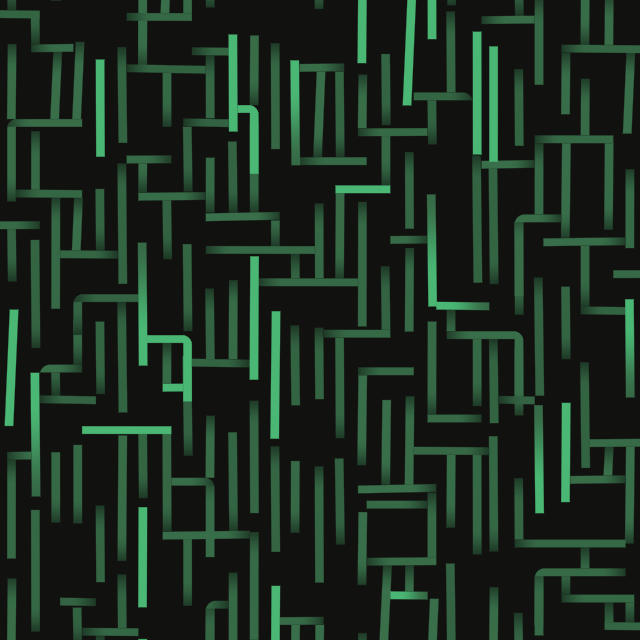
Give the GLSL for this pattern, as a Shadertoy shader.

```glsl
// Woven green bars on near-black: upright and level strokes that stop where they meet.
// Bright uprights take precedence, level bars end against them, and the remaining
// uprights end against the level bars. Some level bars bend down in a rounded hook.
#define COLS 29.0
#define ROWS 22.0
#define UPRIGHT_PERIOD 0.21
#define LEVEL_PERIOD 8.0
#define UPRIGHT_HALF 0.0068
#define LEVEL_HALF 0.0061
#define BRIGHT_SHARE 0.15
#define LEVEL_SHARE 0.78
#define HOOK_SHARE 0.24
#define CORNER_RADIUS 0.016
#define FADE_LENGTH 0.04
#define SOFTNESS 0.0019

const vec3 GROUND = vec3(0.068, 0.068, 0.06);
const vec3 SHADE  = vec3(0.09, 0.17, 0.115);
const vec3 GREEN  = vec3(0.212, 0.415, 0.275);
const vec3 BRIGHT = vec3(0.29, 0.72, 0.455);

// lo..hi: extent along the bar; axis: its position across; tone: 0 none, 1 green, 2 bright;
// hook: -1 left, 1 right, 0 straight
struct Bar { float lo, hi, axis, tone, hook, seed; };

float hash(vec2 p) {
    vec3 q = fract(p.xyx * 0.1031);
    q += dot(q, q.yzx + 33.33);
    return fract((q.x + q.y) * q.z);
}

float columnX(float c) {
    return (c + 0.5 + 0.3 * (hash(vec2(c, 7.0)) - 0.5)) / COLS;
}

// Upright stroke of column c around height y, before any trimming
Bar freeUpright(float c, float y) {
    float shift = hash(vec2(c, 19.0));
    float k = floor(y / UPRIGHT_PERIOD - shift);
    vec2 id = vec2(c + 40.0, k + 60.0);
    float tone = hash(id) < BRIGHT_SHARE ? 2.0 : step(hash(id + 11.3), 0.95);
    float reach = mix(tone > 1.5 ? 0.36 : 0.26, 0.48, hash(id + 23.7));
    float centre = k + shift + 0.5 + (0.5 - reach) * (2.0 * hash(id + 37.1) - 1.0);
    return Bar((centre - reach) * UPRIGHT_PERIOD, (centre + reach) * UPRIGHT_PERIOD,
               columnX(c), tone, 0.0, hash(id + 51.9));
}

// Level stroke of row r around column c, cut off by bright uprights
Bar levelBar(float r, float c) {
    float shift = floor(hash(vec2(r, 83.0)) * LEVEL_PERIOD);
    float k = floor((c - shift) / LEVEL_PERIOD);
    vec2 id = vec2(k + 90.0, r + 130.0);
    float first = shift + k * LEVEL_PERIOD + floor(hash(id) * 3.0);
    float last = first + 1.0 + floor(hash(id + 5.3) * 3.0 + hash(id + 9.1) * 2.0);
    float y = (r + 0.5 + 0.6 * (hash(id + 13.7) - 0.5)) / ROWS;
    float tone = step(hash(id + 17.9), LEVEL_SHARE) * (1.0 + step(hash(id + 21.1), BRIGHT_SHARE));
    float hook = hash(id + 29.3) < HOOK_SHARE ? (hash(id + 31.7) < 0.6 ? -1.0 : 1.0) : 0.0;
    float w = UPRIGHT_HALF;
    float lo = columnX(first) + (hook < 0.0 || hash(id + 41.3) < 0.4 ? -w : w);
    float hi = columnX(last) + (hook > 0.0 || hash(id + 43.9) < 0.4 ? w : -w);
    float middle = 0.5 * (lo + hi);
    for (float i = first; i <= last; i++) {
        Bar u = freeUpright(i, y);
        if (u.tone < 1.5 || y < u.lo - 0.008 || y > u.hi + 0.008) continue;
        if (u.axis < middle) lo = max(lo, u.axis + w);
        else hi = min(hi, u.axis - w);
    }
    return Bar(lo, hi, y, hi - lo < 0.026 ? 0.0 : tone, hook, hash(id + 47.7));
}

// Upright stroke ending at the nearest level bars above and below its middle
Bar trimmedUpright(float c, float y) {
    Bar u = freeUpright(c, y);
    float middle = 0.5 * (u.lo + u.hi), row = floor(middle * ROWS);
    for (float i = -3.0; i <= 3.0; i++) {
        Bar h = levelBar(row + i, c);
        if (h.tone < 0.5 || u.axis < h.lo || u.axis > h.hi) continue;
        if (h.axis < middle) u.lo = max(u.lo, h.axis + LEVEL_HALF);
        else u.hi = min(u.hi, h.axis - LEVEL_HALF);
    }
    if (u.hi - u.lo < 0.024) u.tone = 0.0;
    return u;
}

float boxDistance(float along, float across, float lo, float hi, float halfWidth) {
    return max(abs(across) - halfWidth, max(lo - along, along - hi));
}

// Rounds the outer corner of a hook; top is the distance below its upper edge
float roundCorner(float d, Bar h, float x, float top) {
    float end = h.hook < 0.0 ? x - h.lo : h.hi - x;
    vec2 inset = max(CORNER_RADIUS - vec2(end, top), 0.0);
    return h.hook == 0.0 ? d : max(d, length(inset) - CORNER_RADIUS);
}

// Lays a bar over the colour, darker towards one of its ends
void paint(inout vec3 colour, float d, float along, Bar b) {
    float fromEnd = fract(b.seed * 7.0) < 0.5 ? along - b.lo : b.hi - along;
    float light = smoothstep(-0.5, 1.0, fromEnd / FADE_LENGTH);
    vec3 ink = mix(SHADE, GREEN, light) * mix(0.93, 1.05, b.seed);
    float glow = b.seed < 0.25 ? smoothstep(0.0, 0.75, fromEnd / (b.hi - b.lo)) : 1.0;
    if (b.tone > 1.5) ink = mix(GREEN, BRIGHT, glow);
    float px = max(SOFTNESS, 1.0 / iResolution.y);
    colour = mix(colour, ink, clamp(0.5 - d / px, 0.0, 1.0) * step(0.5, b.tone));
}

void mainImage(out vec4 fragColor, in vec2 fragCoord) {
    vec2 p = fragCoord / iResolution.y;
    float c = floor(p.x * COLS), r = floor(p.y * ROWS);
    vec3 colour = GROUND;

    // Uprights, very slightly tilted
    Bar u = freeUpright(c, p.y);
    float lean = (u.seed - 0.5) * (u.seed > 0.9 ? 0.1 : 0.03);
    float across = p.x - u.axis - lean * (p.y - 0.5 * (u.lo + u.hi));
    float uprightD = boxDistance(p.y, across, u.lo, u.hi, UPRIGHT_HALF);
    if (u.tone < 1.5 && uprightD < 0.004) {
        Bar t = trimmedUpright(c, p.y);
        paint(colour, boxDistance(p.y, across, t.lo, t.hi, UPRIGHT_HALF), p.y, t);
    }

    // Hanging limbs of the hooks
    for (float i = 0.0; i < 4.0; i++) {
        Bar h = levelBar(r + i, c);
        float limbX = h.hook < 0.0 ? h.lo + UPRIGHT_HALF : h.hi - UPRIGHT_HALF;
        if (h.hook == 0.0 || abs(limbX - columnX(c)) > 0.001) continue;
        float top = h.axis + LEVEL_HALF;
        Bar limb = Bar(top - mix(0.06, 0.14, h.seed), top, limbX, h.tone, 0.0, h.seed);
        float d = boxDistance(p.y, p.x - limbX, limb.lo, top, UPRIGHT_HALF);
        paint(colour, roundCorner(d, h, p.x, top - p.y), p.y, limb);
    }

    // Level bars, then the bright uprights on top
    Bar h = levelBar(r, c);
    float slope = h.hook == 0.0 ? (h.seed - 0.5) * 0.04 : 0.0;
    float rise = p.y - h.axis - slope * (p.x - 0.5 * (h.lo + h.hi));
    float levelD = boxDistance(p.x, rise, h.lo, h.hi, LEVEL_HALF);
    paint(colour, roundCorner(levelD, h, p.x, LEVEL_HALF - rise), p.x, h);
    if (u.tone > 1.5) paint(colour, uprightD, p.y, u);

    fragColor = vec4(colour, 1.0);
}
```
